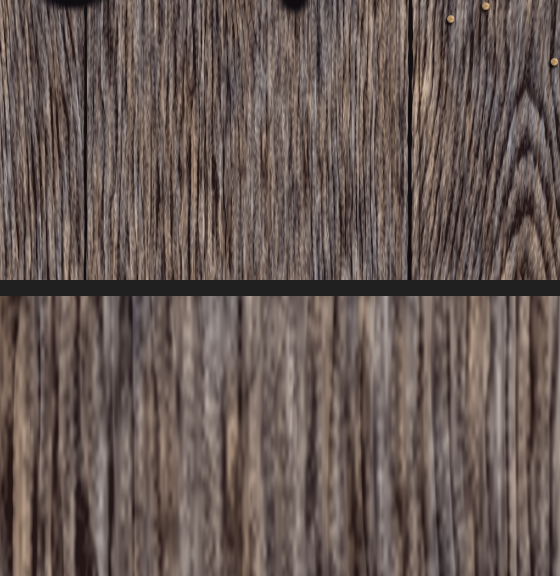
Top: the whole. Bottom: its middle third, enlarged.
Write a Shadertoy shader that draws this texture.

```glsl
// Weathered wooden planks with dark seams, a few round seeds and soft shadows.
// Growth rings are level lines of a warped phase field, arched near each heart;
// staggered streak noise adds fibres, and one tone value drives the colour ramp.
const vec3 DARK_WOOD = vec3(0.18, 0.13, 0.13);
const vec3 PALE_WOOD = vec3(0.74, 0.685, 0.65);
const vec3 GAP_COLOR = vec3(0.045, 0.035, 0.05);
const vec3 SEED_COLOR = vec3(0.86, 0.70, 0.50);
const vec3 OCHRE_TINT = vec3(0.05, 0.003, -0.05);
const float LEFT_SEAM = 0.305;      // x positions, in canvas heights
const float RIGHT_SEAM = 1.465;
const float TONGUE_X = 0.94;        // heart of the middle plank
const float ARCH_X = 1.90;          // heart of the right plank
const float RING_DENSITY = 40.0;    // rings per canvas height
const float RING_DEPTH = 0.40;
const float FIBRE_DEPTH = 0.36;
const float FINE_DEPTH = 0.50;
const float SPECKLE_DEPTH = 0.36;
const float MEAN_TONE = 0.40;
const float SEED_RADIUS = 0.016;
const vec2 SEEDS[3] = vec2[3](vec2(1.61, 0.932), vec2(1.735, 0.978), vec2(1.98, 0.779));

float hash(vec2 p) {
    return fract(sin(dot(p, vec2(127.1, 311.7))) * 43758.5453);
}

// Value noise centred on zero
float grain(vec2 p) {
    vec2 i = floor(p), f = fract(p);
    f = f * f * (3.0 - 2.0 * f);
    return mix(mix(hash(i), hash(i + vec2(1, 0)), f.x),
               mix(hash(i + vec2(0, 1)), hash(i + vec2(1, 1)), f.x), f.y) - 0.5;
}

// One column of noise, shifted and stretched at random
float column(float id, float y) {
    y = y * (0.6 + 0.8 * hash(vec2(id, 3.7))) + 40.0 * hash(vec2(id, 9.2));
    float i = floor(y);
    return mix(hash(vec2(id, i)), hash(vec2(id, i + 1.0)), smoothstep(0.0, 1.0, y - i));
}

// Staggered upright streaks centred on zero
float streak(vec2 p) {
    float i = floor(p.x);
    return mix(column(i, p.y), column(i + 1.0, p.y), smoothstep(0.0, 1.0, p.x - i)) - 0.5;
}

// Ring count at a point: straight, tongue-shaped or arched by plank
float ringPhase(vec2 p, float plank) {
    float warp = 1.5 * grain(p * vec2(9.0, 0.8)) + 0.9 * streak(p * vec2(24.0, 1.5));
    float jitter = 0.25 * streak(p * vec2(100.0, 7.0));
    if (plank < 0.5)
        return RING_DENSITY * (p.x + 0.06 * p.y * p.y) + warp + jitter;
    if (plank < 1.5) {
        float d = p.x - TONGUE_X + 0.02 * grain(p * vec2(3.0, 4.0));
        float rise = 8.0 * max(p.y - 0.5, 0.0) * exp(-110.0 * d * d);
        return RING_DENSITY * (sqrt(d * d + 0.0012) + 0.12 * d) - rise + warp + 2.5 * jitter;
    }
    float d = p.x - ARCH_X + 0.03 * (1.0 - p.y);
    float rise = 4.6 * p.y * (1.0 - 0.3 * smoothstep(0.65, 1.0, p.y));
    float calm = mix(0.6, 0.15, exp(-60.0 * d * d));
    return RING_DENSITY * sqrt(d * d + 0.015) + rise + calm * warp + jitter;
}

// Tone of bare wood: 0 is dark, 1 is pale
float woodTone(vec2 p, float plank, float phase) {
    float d = (p.x - ARCH_X) / 0.14;
    float arch = step(1.5, plank) * exp(-d * d) * (1.0 - smoothstep(0.65, 0.95, p.y));
    float s = fract(phase);
    float ridge = smoothstep(0.0, mix(0.38, 0.6, arch), s) * (1.0 - smoothstep(0.8, 1.0, s));
    float strength = mix(0.95 + 1.1 * grain(p * vec2(13.0, 1.3) + 31.0), 1.3, arch);
    float tongue = (p.x - TONGUE_X) / 0.13;
    strength *= 1.0 - 0.45 * exp(-tongue * tongue);
    float lean = plank < 0.5 ? 0.05 : (plank < 1.5 ? 0.0 : -0.09);
    vec2 q = vec2(p.x + lean * p.y, p.y) + 17.0 * plank;
    float fibres = FIBRE_DEPTH * streak(q * vec2(80.0, 4.0));
    fibres += FINE_DEPTH * streak(q * vec2(150.0, 9.0) + 5.0);
    float tone = MEAN_TONE + RING_DEPTH * strength * (ridge - 0.66);
    tone += 0.16 * (1.0 - arch) * streak(vec2(phase * 1.7, p.y * 1.2) + 7.0);
    tone += fibres * (1.0 - 0.35 * arch);
    tone += SPECKLE_DEPTH * streak(q * vec2(230.0, 50.0));
    float fleck = smoothstep(0.22, 0.45, streak(q * vec2(110.0, 11.0) + 61.0));
    return tone + 0.16 * fleck + 0.10 * grain(p * vec2(4.0, 2.0) + 3.0);
}

// Coverage of a vertical crack with a ragged edge
float crack(vec2 p, float x, float halfWidth) {
    float wobble = 0.005 * grain(vec2(p.y * 5.0, x * 50.0));
    float ragged = halfWidth * (1.0 + 0.7 * grain(vec2(p.y * 24.0, x * 90.0)));
    return 1.0 - smoothstep(ragged - 0.002, ragged + 0.003, abs(p.x - x - wobble));
}

// Soft shadow reaching in from the top edge
float topShadow(vec2 p, vec2 centre, vec2 radius) {
    return 1.0 - smoothstep(0.55, 1.25, length((p - centre) / radius));
}

void mainImage(out vec4 fragColor, in vec2 fragCoord) {
    vec2 p = fragCoord / iResolution.y;
    float plank = step(LEFT_SEAM, p.x) + step(RIGHT_SEAM, p.x);
    // Wood, with pale worn strips beside the seams
    float tone = woodTone(p, plank, ringPhase(p, plank));
    float worn = crack(p, LEFT_SEAM + 0.012, 0.003) + crack(p, RIGHT_SEAM + 0.019, 0.006);
    tone += 0.4 * worn * (0.5 + grain(p * vec2(60.0, 9.0)));
    vec3 color = mix(DARK_WOOD, PALE_WOOD, clamp(tone, -0.08, 1.1));
    // Ochre stains and cooler grey patches
    float stain = grain(p * vec2(6.0, 1.8) + 11.0) + 1.2 * streak(p * vec2(70.0, 4.0) + 19.0);
    vec2 heart = (p - vec2(TONGUE_X, 0.42)) / vec2(0.12, 0.2);
    color += OCHRE_TINT * (stain + 0.5 * exp(-dot(heart, heart))) * (0.4 + tone);
    // Seams and shadows
    float gap = max(crack(p, LEFT_SEAM, 0.004), crack(p, RIGHT_SEAM, 0.007));
    gap = max(gap, 0.6 * crack(p, RIGHT_SEAM + 0.033, 0.002));
    gap = max(gap, topShadow(p, vec2(0.26, 1.01), vec2(0.12, 0.045)));
    gap = max(gap, topShadow(p, vec2(1.05, 1.01), vec2(0.055, 0.06)));
    color = mix(color, GAP_COLOR, 0.95 * gap);
    // Seeds, lit from the upper right
    for (int i = 0; i < 3; i++) {
        vec2 r = (p - SEEDS[i]) / SEED_RADIUS;
        color *= 1.0 - 0.65 * (1.0 - smoothstep(0.6, 1.4, length(r + vec2(0.35, 0.45))));
        float light = 0.85 + 0.3 * dot(r, vec2(0.5, 0.7)) + 0.3 * grain(r * 3.0);
        color = mix(color, SEED_COLOR * light, 1.0 - smoothstep(0.65, 1.0, length(r)));
    }
    fragColor = vec4(clamp(color, 0.0, 1.0), 1.0);
}
```
